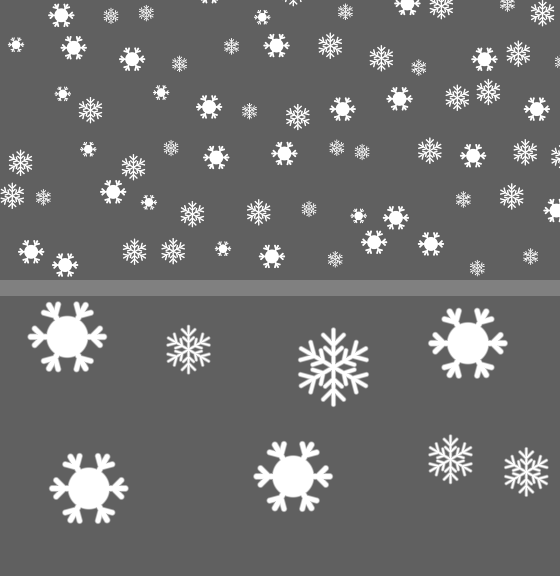
Top, the full canvas; bottom, a detail of the centre.
Give the GLSL for this pattern, as a Shadertoy shader.

```glsl
// Scattered white snowflakes on flat grey: solid stars and lacy crystals,
// each in a large and a small size. Flakes sit on a jittered brick grid and
// are drawn as distance fields folded into one sixty-degree sector.

#define ROWS 5.6            // grid rows over the canvas height
#define JITTER 0.27         // largest shift from the cell centre, in cells
#define BIG_RADIUS 0.262    // flake radii, in cells
#define SMALL_RADIUS 0.163
#define SOLID_SHARE 0.46    // part of the flakes that are solid
#define BIG_SHARE 0.59      // part of the flakes that are large
#define EDGE 0.0028         // edge softness, in canvas heights
#define GREY vec3(0.376)
#define WHITE vec3(1.0)

const float SECTOR = 1.04719755;

vec3 hash3(vec2 cell) {
    vec3 h = fract(cell.xyx * vec3(0.1031, 0.1030, 0.0973) + 0.371);
    h += dot(h, h.yxz + 33.33);
    return fract((h.xxy + h.yzz) * h.zyx);
}

float segment(vec2 p, vec2 a, vec2 b) {
    vec2 ab = b - a;
    return length(p - a - ab * clamp(dot(p - a, ab) / dot(ab, ab), 0.0, 1.0));
}

// Folds the plane so that all six arms lie on the positive x axis.
vec2 foldSix(vec2 p) {
    float angle = atan(p.y, p.x + 1e-6);
    angle = abs(mod(angle + 0.5 * SECTOR, SECTOR) - 0.5 * SECTOR);
    return length(p) * vec2(cos(angle), sin(angle));
}

// Full core with short, thick forked arms; one arm points right.
float solidFlake(vec2 p) {
    vec2 q = foldSix(p);
    float core = length(q) - 0.53;
    float arm = segment(q, vec2(0.0), vec2(0.93, 0.0)) - 0.075;
    float fork = segment(q, vec2(0.62, 0.0), vec2(0.83, 0.21)) - 0.07;
    return min(core, min(arm, fork));
}

// Thin arms with two pairs of branches; one arm points up.
float lacyFlake(vec2 p) {
    vec2 q = foldSix(p.yx);
    float arm = segment(q, vec2(0.0), vec2(0.95, 0.0));
    float outer = segment(q, vec2(0.56, 0.0), vec2(0.82, 0.26));
    float inner = segment(q, vec2(0.30, 0.0), vec2(0.49, 0.21));
    return min(arm, min(outer, inner)) - 0.054;
}

void mainImage(out vec4 fragColor, in vec2 fragCoord) {
    vec2 p = fragCoord / iResolution.y * ROWS;
    float soft = 0.5 * ROWS * max(EDGE, 1.2 / iResolution.y);
    float cover = 0.0;

    // Flakes may reach over cell borders, so visit the neighbours too.
    for (int j = -1; j <= 1; j++) {
        float row = floor(p.y) + float(j);
        float shift = 0.5 * mod(row, 2.0);
        for (int i = -1; i <= 1; i++) {
            vec2 cell = vec2(floor(p.x - shift) + float(i), row);
            vec3 rnd = hash3(cell + 17.0);
            vec2 centre = cell + vec2(0.5 + shift, 0.5)
                        + (rnd.xy - 0.5) * 2.0 * JITTER;

            // Evenly spread kinds, loosened by a little noise.
            float kind = fract(dot(cell, vec2(0.7549, 0.5698)) + 0.35 * rnd.z);
            float sizePick = fract(dot(cell, vec2(0.618, 0.414)) + 0.5 * rnd.z);
            float radius = sizePick < BIG_SHARE ? BIG_RADIUS : SMALL_RADIUS;

            vec2 local = (p - centre) / radius;
            float dist = kind < SOLID_SHARE ? solidFlake(local) : lacyFlake(local);
            cover = max(cover, 1.0 - smoothstep(-soft, soft, dist * radius));
        }
    }
    fragColor = vec4(mix(GREY, WHITE, cover), 1.0);
}
```
